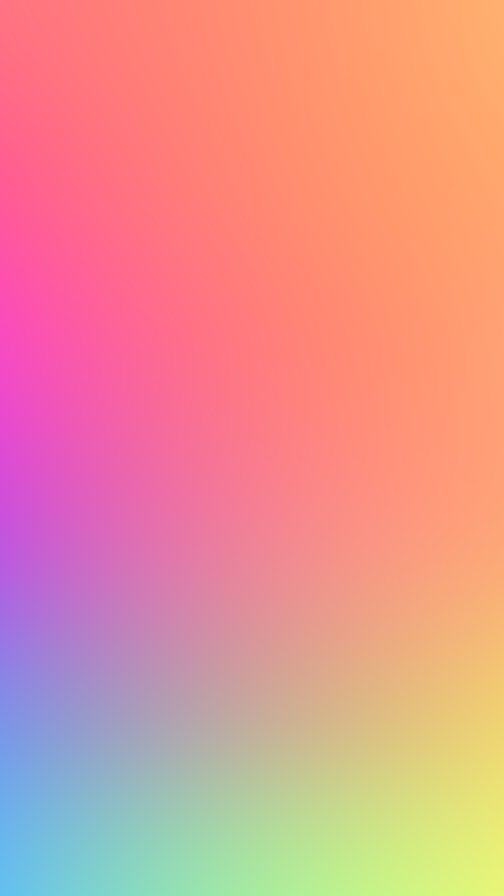
Give the GLSL for this background, as a WebGL 1 fragment shader.

```glsl
precision highp float;
// A soft mesh gradient: coral and orange above, magenta on the left edge,
// fading into blue, mint and lime at the bottom. Six colour rows are curved
// across the width by a parabola and joined up the height by a cubic spline.

uniform vec2 u_resolution;

// Parabola through the colours at the left, centre and right of a row.
vec3 rowColor(vec3 left, vec3 centre, vec3 right, float x) {
  return left * 2.0 * (x - 0.5) * (x - 1.0)
       + centre * 4.0 * x * (1.0 - x)
       + right * 2.0 * x * (x - 0.5);
}

// Catmull-Rom weight at a distance measured in row spacings.
float splineWeight(float offset) {
  float d = abs(offset);
  if (d < 1.0) return (1.5 * d - 2.5) * d * d + 1.0;
  if (d < 2.0) return ((-0.5 * d + 2.5) * d - 4.0) * d + 2.0;
  return 0.0;
}

// Weighted row colour, with its weight in alpha for normalising.
vec4 weightedRow(vec3 color, float offset) {
  return vec4(color, 1.0) * splineWeight(offset);
}

void main() {
  vec2 uv = gl_FragCoord.xy / u_resolution;
  float x = uv.x;
  float level = uv.y * 5.0;

  // Rows from the bottom edge to the top edge.
  vec3 mintRow = rowColor(vec3(0.39, 0.75, 0.94), vec3(0.65, 0.92, 0.63),
                          vec3(0.91, 0.96, 0.47), x);
  vec3 duskRow = rowColor(vec3(0.49, 0.57, 0.91), vec3(0.77, 0.67, 0.61),
                          vec3(0.94, 0.82, 0.45), x);
  vec3 violetRow = rowColor(vec3(0.76, 0.33, 0.87), vec3(0.94, 0.51, 0.59),
                            vec3(0.99, 0.65, 0.47), x);
  vec3 magentaRow = rowColor(vec3(0.96, 0.29, 0.77), vec3(1.0, 0.48, 0.50),
                             vec3(1.0, 0.63, 0.46), x);
  vec3 coralRow = rowColor(vec3(1.0, 0.36, 0.58), vec3(1.0, 0.53, 0.45),
                           vec3(1.0, 0.65, 0.43), x);
  vec3 orangeRow = rowColor(vec3(1.0, 0.45, 0.51), vec3(1.0, 0.56, 0.44),
                            vec3(1.0, 0.69, 0.44), x);

  // Smooth vertical blend.
  vec4 blend = weightedRow(mintRow, level)
             + weightedRow(duskRow, level - 1.0)
             + weightedRow(violetRow, level - 2.0)
             + weightedRow(magentaRow, level - 3.0)
             + weightedRow(coralRow, level - 4.0)
             + weightedRow(orangeRow, level - 5.0);

  gl_FragColor = vec4(clamp(blend.rgb / blend.a, 0.0, 1.0), 1.0);
}
```
